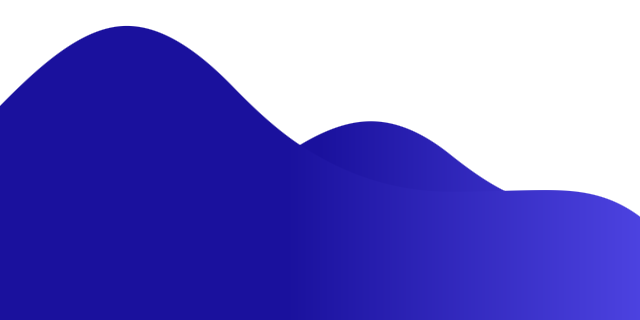
Write a Shadertoy shader that draws this background.

```glsl
// Two overlapping indigo hills with horizontal gradients on a white ground.

const vec3 WHITE  = vec3(1.0);
const vec3 INDIGO = vec3(0.102, 0.067, 0.616);
const vec3 VIOLET = vec3(0.298, 0.259, 0.878);

// Cubic Hermite curve between two knots (x, height, slope).
float hermite(vec3 a, vec3 b, float x) {
    float span = b.x - a.x;
    float t = clamp((x - a.x) / span, 0.0, 1.0);
    float s = 1.0 - t;
    return mix(a.y, b.y, t * t * (3.0 - 2.0 * t))
         + span * t * s * (a.z * s - b.z * t);
}

// Height of a smooth ridge through four knots, straight beyond its ends.
float ridge(vec3 knots[4], float x) {
    float inside = clamp(x, knots[0].x, knots[3].x);
    float height = knots[0].y;
    for (int i = 0; i < 3; i++) {
        if (inside >= knots[i].x) height = hermite(knots[i], knots[i + 1], inside);
    }
    float endSlope = x < knots[0].x ? knots[0].z : knots[3].z;
    return height + endSlope * (x - inside);
}

// Soft coverage of the area below a height, about one pixel wide.
float coverBelow(float height, float y) {
    float d = y - height;
    return clamp(0.5 - d / max(fwidth(d), 1e-5), 0.0, 1.0);
}

// Indigo up to the start, then a linear blend to violet at the right edge.
vec3 hillColor(float x, float start) {
    return mix(INDIGO, VIOLET, clamp((x - start) / (2.0 - start), 0.0, 1.0));
}

void mainImage(out vec4 fragColor, in vec2 fragCoord) {
    // The canvas spans 2 units across and 1 unit up.
    vec2 p = fragCoord / iResolution.xy * vec2(2.0, 1.0);

    // The front ridge is a tall peak joined to a low shoulder at this knot.
    vec3 joint = vec3(0.9375, 0.547, -0.66);
    vec3 peak[4] = vec3[4](vec3(0.0, 0.669, 1.02), vec3(0.396, 0.919, 0.0),
                           vec3(0.729, 0.728, -1.03), joint);
    vec3 shoulder[4] = vec3[4](joint, vec3(1.4, 0.401, -0.01),
                               vec3(1.706, 0.406, 0.0), vec3(2.0, 0.323, -0.75));
    vec3 backHill[4] = vec3[4](vec3(0.9375, 0.547, 0.6), vec3(1.159, 0.621, 0.0),
                               vec3(1.406, 0.518, -0.8), vec3(1.576, 0.404, -0.5));

    float peakHeight = ridge(peak, p.x);
    float shoulderHeight = ridge(shoulder, p.x);
    float frontHeight = p.x < joint.x ? peakHeight : shoulderHeight;
    float backHeight = ridge(backHill, p.x);

    // Paint from back to front.
    vec3 color = WHITE;
    color = mix(color, hillColor(p.x, 1.0), coverBelow(backHeight, p.y));
    color = mix(color, hillColor(p.x, 0.9), coverBelow(frontHeight, p.y));
    fragColor = vec4(color, 1.0);
}
```
